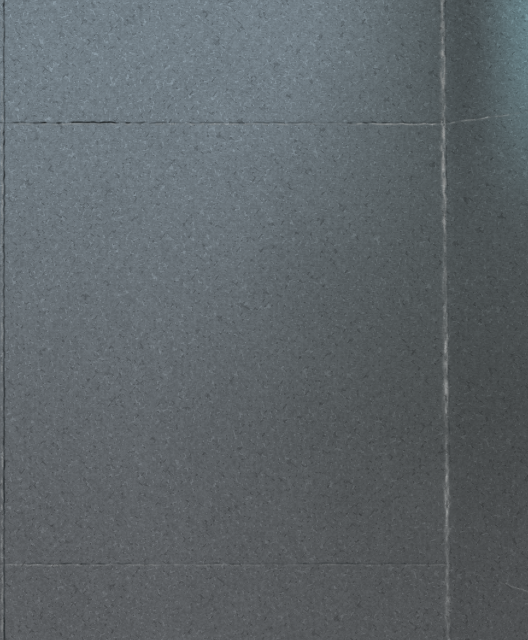
Give the GLSL for this texture, as a Shadertoy shader.

```glsl
// Layout, in units of the canvas height
const float PITCH = 0.689;
const vec2 JOINT_ORIGIN = vec2(0.0065, 0.1185);
const float CORNER_LEAN = 0.009;
const float HORIZON = 0.597;
const float SIDE_CONVERGENCE = 0.685;
const float ROW_SOFTNESS = 0.0015;
const float EDGE_SOFTNESS = 0.0015;
const float CORNER_SOFTNESS = 0.0034;
const float WOBBLE = 0.0016;

// Colours and strengths
const vec3 TOP_COLOR = vec3(0.452, 0.502, 0.534);
const vec3 BOTTOM_COLOR = vec3(0.358, 0.370, 0.382);
const vec3 SHADE_TINT = vec3(0.98, 0.98, 1.08);
const vec3 GLOW_COLOR = vec3(0.08, 0.15, 0.165);
const vec3 GROUT_COLOR = vec3(0.57, 0.58, 0.58);
const vec3 GAP_COLOR = vec3(0.16, 0.18, 0.19);
const float GRAIN = 0.24;
const float SPECKS = 0.16;
const float MOTTLE = 0.03;

float hash(vec2 p) {
    return fract(sin(dot(p, vec2(127.1, 311.7))) * 43758.5453);
}

float noise(vec2 p) {
    vec2 cell = floor(p), f = fract(p);
    f = f * f * (3.0 - 2.0 * f);
    float low = mix(hash(cell), hash(cell + vec2(1, 0)), f.x);
    float high = mix(hash(cell + vec2(0, 1)), hash(cell + vec2(1, 1)), f.x);
    return mix(low, high, f.y);
}

// Soft ridge that fades away from distance zero
float ridge(float d, float softness) {
    return exp(-d * d / (softness * softness));
}

// Broken wear along a joint: long stretches times short flecks
float wear(float along, float seed) {
    float stretch = smoothstep(0.2, 0.8, noise(vec2(along * 12.0, seed)));
    float fleck = smoothstep(0.2, 0.8, noise(vec2(along * 130.0, seed + 17.0)));
    return mix(0.35, 1.0, stretch) * mix(0.25, 1.0, fleck);
}

// Light falling across the front wall and the side wall
vec3 wallColor(vec2 p) {
    vec3 color = mix(BOTTOM_COLOR, TOP_COLOR, smoothstep(0.0, 1.05, p.y));
    float shadeDepth = mix(0.09, 0.23, smoothstep(0.0, 0.45, p.y));
    float shadeStart = mix(0.20, 0.44, smoothstep(0.4, 1.0, p.y));
    float shade = shadeDepth * smoothstep(shadeStart, 0.72, p.x);
    color *= 1.0 - shade * SHADE_TINT;
    color *= 1.0 - 0.06 * smoothstep(0.69, 0.72, p.x);
    float band = exp(-pow((p.x - 0.715) / 0.055, 2.0));
    color *= 1.0 - 0.12 * band * smoothstep(0.5, 1.0, p.y);
    float glow = smoothstep(0.73, 0.84, p.x) * smoothstep(0.6, 1.0, p.y);
    return color + GLOW_COLOR * glow;
}

// Irregular grain: turned layers, sparse light and dark specks, mottling
float surfaceGrain(vec2 p) {
    mat2 turn = mat2(0.8, 0.6, -0.6, 0.8);
    vec2 q = turn * p, r = turn * q;
    float fine = noise(p * 531.0 + 3.0) - 0.5;
    float medium = noise(q * 287.0 + 11.0) - 0.5;
    float coarse = noise(r * 163.0 + 31.0) - 0.5;
    float light = smoothstep(0.72, 0.98, noise(r * 301.0 + 57.0));
    float dark = smoothstep(0.74, 0.98, noise(q * 263.0 + 83.0));
    float cloud = noise(q * 14.0 + 7.0) - 0.5;
    return GRAIN * (0.5 * fine + 0.4 * medium + 0.2 * coarse)
         + SPECKS * (light - dark) + MOTTLE * cloud;
}

void mainImage(out vec4 fragColor, in vec2 fragCoord) {
    vec2 p = fragCoord / iResolution.y;
    vec3 color = wallColor(p);

    // Square grid; rows fan out past the leaning corner
    float columnPitch = PITCH + CORNER_LEAN * (0.5 - p.y);
    float cornerX = JOINT_ORIGIN.x + columnPitch;
    float side = smoothstep(-0.001, 0.001, p.x - cornerX);
    float fan = 1.0 + SIDE_CONVERGENCE * max(p.x - cornerX, 0.0);
    float rowY = HORIZON + (p.y - HORIZON) / fan;
    vec2 grid = vec2((p.x - JOINT_ORIGIN.x) / columnPitch,
                     (rowY - JOINT_ORIGIN.y) / PITCH);
    vec2 id = floor(grid + 0.5);
    vec2 d = (grid - id) * vec2(columnPitch, PITCH);
    d.x += WOBBLE * (noise(vec2(p.y * 110.0, id.x)) - 0.5);
    d.y += WOBBLE * (noise(vec2(p.x * 110.0, id.y + 5.0)) - 0.5);

    // Row joints: dark gap above a pale worn lip
    float upper = mod(id.y, 2.0);
    float gap = ridge(d.y - 0.0010, ROW_SOFTNESS) * wear(p.x, id.y + 3.0);
    float lip = ridge(d.y + 0.0014, ROW_SOFTNESS) * wear(p.x, id.y + 9.0);
    float lowerLip = 1.0 - 0.45 * smoothstep(0.2, 0.5, p.x);
    float upperLip = mix(0.45, 0.75, smoothstep(0.5, 0.6, p.x));
    color = mix(color, GAP_COLOR, gap * mix(0.5, 1.0, upper) * (1.0 - 0.8 * side));
    color = mix(color, GROUT_COLOR, lip * mix(lowerLip, upperLip, upper) * (1.0 - 0.4 * side));

    // Column joints: thin gap at the left edge, ragged grout at the corner
    float corner = mod(id.x, 2.0);
    float edgeGap = ridge(d.x, EDGE_SOFTNESS) * (1.0 - corner);
    float edgeLip = ridge(d.x + 0.0034, EDGE_SOFTNESS) * (1.0 - corner);
    color = mix(color, GAP_COLOR, edgeGap * mix(0.35, 0.9, wear(p.y, 21.0)));
    color = mix(color, GROUT_COLOR, edgeLip * 0.6 * wear(p.y, 25.0));
    float ragged = noise(vec2(p.y * 70.0, 2.0)) - 0.5;
    float streak = smoothstep(0.15, 0.8, noise(vec2(d.x * 300.0 + 50.0, p.y * 95.0)));
    float cornerWear = smoothstep(0.2, 0.8, noise(vec2(p.y * 13.0, 41.0)));
    float grout = ridge(d.x, CORNER_SOFTNESS * (1.0 + 0.6 * ragged)) * corner;
    color = mix(color, GROUT_COLOR, grout * mix(0.3, 1.0, streak) * mix(0.35, 0.95, cornerWear));
    float cornerGap = ridge(d.x - 0.0048, 0.0013) * corner;
    color = mix(color, GAP_COLOR, cornerGap * 0.45 * wear(p.y, 52.0));

    color *= 1.0 + surfaceGrain(p);
    fragColor = vec4(clamp(color, 0.0, 1.0), 1.0);
}
```
